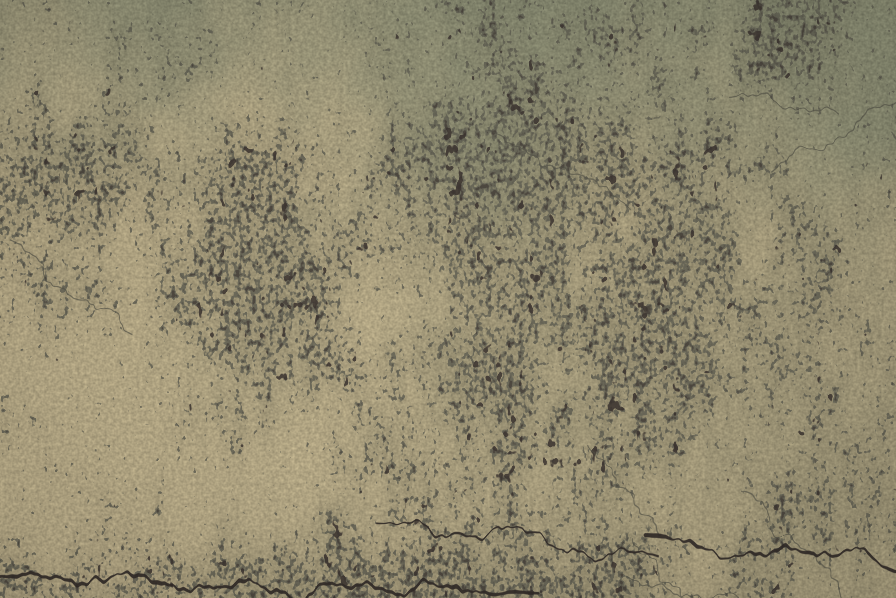
Give the GLSL for this texture, as a WebGL 1 fragment shader.

```glsl
precision highp float;
// Weathered plaster wall: sandy paint, grey-green wash, flaking dark specks and cracks.
uniform vec2 u_resolution;

#define SAND vec3(0.70, 0.65, 0.515)
#define TAN vec3(0.625, 0.59, 0.47)
#define SAGE vec3(0.52, 0.535, 0.44)
#define SPECK vec3(0.375, 0.37, 0.32)
#define UMBER vec3(0.225, 0.195, 0.18)
#define SPECK_SCALE vec2(112.0, 88.0)
#define FLAKE_SCALE vec2(58.0, 42.0)
#define STAIN_AMOUNT 0.06
#define GRAIN 0.14
#define CRACK_WIDTH 0.0030
#define HAIRLINES 8

vec2 hash2(vec2 p) {
  vec3 q = fract(p.xyx * vec3(0.1031, 0.1030, 0.0973));
  q += dot(q, q.yzx + 33.33);
  return fract((q.xx + q.yz) * q.zy);
}

float corner(vec2 cell, vec2 offset) {
  float angle = 6.2832 * hash2(cell + 57.0).x;
  return dot(vec2(cos(angle), sin(angle)), offset);
}

// Gradient noise, roughly -0.7 to 0.7
float noise(vec2 p) {
  vec2 i = floor(p), f = fract(p);
  vec2 u = f * f * f * (f * (f * 6.0 - 15.0) + 10.0);
  vec2 e = vec2(1.0, 0.0);
  return mix(mix(corner(i, f), corner(i + e, f - e), u.x),
             mix(corner(i + e.yx, f - e.yx), corner(i + 1.0, f - 1.0), u.x), u.y);
}

// Each octave is turned so that the lattices do not line up
float fbm(vec2 p) {
  float sum = 0.0, amp = 1.0;
  for (int k = 0; k < 4; k++) {
    sum += amp * noise(p);
    p = mat2(1.76, 1.0, -1.0, 1.76) * p + 17.0;
    amp *= 0.55;
  }
  return sum;
}

float blob(vec2 p, vec2 center, vec2 radius) {
  vec2 d = (p - center) / radius;
  return exp(-dot(d, d));
}

// Wandering line from a to b, pinned at both ends
float crack(vec2 p, vec2 a, vec2 b, float width) {
  vec2 along = b - a;
  float len = length(along);
  along /= len;
  float s = dot(p - a, along);
  float side = dot(p - a, vec2(-along.y, along.x));
  float t = clamp(s / len, 0.0, 1.0);
  float seed = a.x * 31.0 + a.y * 17.0;
  float wander = 0.055 * noise(vec2(s * 7.0, seed)) + 0.022 * noise(vec2(s * 24.0, seed))
               + 0.009 * noise(vec2(s * 75.0, seed));
  float d = abs(side - wander * min(1.0, 8.0 * t * (1.0 - t)));
  float past = max(max(-s, s - len), 0.0);
  float w = width * (0.9 + 1.1 * noise(vec2(s * 30.0, seed + 9.0)));
  float blur = 0.8 / u_resolution.y;
  return 1.0 - smoothstep(max(w - blur, 0.0), w + blur, length(vec2(d, past)));
}

// Broad areas where the paint has flaked, streaked downwards
float stainField(vec2 p) {
  float m = 0.5 * fbm(p * vec2(4.5, 3.0) + 3.0) + 0.38 * fbm(p * vec2(17.0, 9.0));
  m += 0.25 * noise(p * vec2(36.0, 6.0));
  m += 0.80 * blob(p, vec2(0.08, 0.71), vec2(0.22, 0.12));
  m += 0.65 * blob(p, vec2(0.45, 0.62), vec2(0.13, 0.25));
  m += 0.70 * blob(p, vec2(0.92, 0.72), vec2(0.26, 0.26));
  m += 0.80 * blob(p, vec2(1.30, 0.94), vec2(0.10, 0.16));
  m += 0.55 * blob(p, vec2(1.02, 0.38), vec2(0.42, 0.24));
  m += 0.80 * blob(p, vec2(0.60, 0.02), vec2(0.65, 0.10));
  return smoothstep(-0.1, 0.85, m + STAIN_AMOUNT);
}

void main() {
  vec2 p = gl_FragCoord.xy / u_resolution.y;
  float stain = stainField(p);

  // Paint and its cooler wash towards the top and right
  float drift = fbm(p * vec2(3.0, 2.2) + 40.0);
  vec3 color = mix(SAND, TAN, smoothstep(0.1, 1.15, 0.5 * p.x + 0.4 * stain + 0.35 * drift + 0.2 * p.y));
  color = mix(color, SAGE, 0.9 * smoothstep(0.55, 1.1, p.y + 0.2 * drift + 0.12 * (p.x - 0.75)));
  float grit = noise(p * 150.0) + 0.8 * noise(p.yx * 270.0 + 8.0);
  color *= (1.0 + GRAIN * grit) * (1.0 - 0.07 * stain);

  // Fine specks with soft rims and darker cores
  float speck = noise(p * SPECK_SCALE) + 0.6 * noise(p.yx * SPECK_SCALE.yx * 1.9 + 5.0);
  speck += 0.45 * noise(p * vec2(46.0, 30.0) + 11.0) - mix(0.62, -0.02, stain);
  color = mix(color, SPECK, 0.85 * smoothstep(-0.08, 0.20, speck));
  color = mix(color, UMBER, 0.6 * smoothstep(0.26, 0.6, speck));

  // Larger brown flakes, clustered where the stain is heavy
  float flake = noise(p * FLAKE_SCALE + 70.0) + 0.45 * noise(p * FLAKE_SCALE * 2.3);
  flake += 0.4 * noise(p * vec2(15.0, 9.0) + 31.0) + 0.35 * stain;
  flake += 0.45 * blob(p, vec2(0.93, 0.23), vec2(0.09, 0.04));
  color = mix(color, UMBER, 0.85 * smoothstep(0.74, 0.88, flake));

  // Hairlines scattered over the wall
  float hair = 0.0;
  for (int k = 0; k < HAIRLINES; k++) {
    vec2 r = hash2(vec2(float(k) * 7.0 + 3.0, 21.0));
    vec2 q = hash2(vec2(float(k) * 5.0 + 1.0, 64.0));
    vec2 start = r * vec2(1.4, 0.9);
    float angle = mix(-1.3, 0.5, q.x);
    vec2 end = start + mix(0.15, 0.35, q.y) * vec2(cos(angle), sin(angle));
    hair = max(hair, crack(p, start, end, 0.3 * CRACK_WIDTH));
  }
  color = mix(color, SPECK * 0.85, 0.65 * hair);

  // Open cracks along the foot of the wall
  float gap = crack(p, vec2(-0.02, 0.035), vec2(0.90, 0.008), CRACK_WIDTH);
  gap = max(gap, crack(p, vec2(0.63, 0.125), vec2(1.10, 0.07), 0.6 * CRACK_WIDTH));
  gap = max(gap, crack(p, vec2(1.08, 0.105), vec2(1.52, 0.04), CRACK_WIDTH));
  color = mix(color, UMBER * 0.85, 0.92 * gap);

  vec2 edge = gl_FragCoord.xy / u_resolution - 0.5;
  gl_FragColor = vec4(color * (1.02 - 0.25 * dot(edge, edge)), 1.0);
}
```
